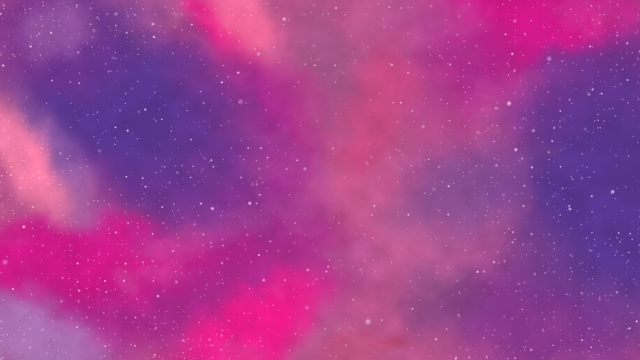
Give the GLSL for this background, as a WebGL 1 fragment shader.

```glsl
precision highp float;
// Soft magenta and indigo nebula with pale streaks and scattered stars.
uniform vec2 u_resolution;

#define WARP 0.15
#define SOFTNESS 0.62
#define GRAIN 0.16
#define HAZE 0.26
#define STAR_LIGHT 0.85
#define MAUVE vec3(0.73, 0.33, 0.55)
#define INDIGO vec3(0.34, 0.21, 0.56)
#define PURPLE vec3(0.50, 0.20, 0.55)
#define RED_VIOLET vec3(0.67, 0.16, 0.54)
#define MAGENTA vec3(0.82, 0.09, 0.53)
#define HOT_PINK vec3(0.93, 0.11, 0.54)
#define LAVENDER vec3(0.67, 0.48, 0.73)

float hash(vec2 p) {
  return fract(sin(dot(p, vec2(127.1, 311.7))) * 43758.5453);
}

float noise(vec2 p) {
  vec2 cell = floor(p), f = fract(p);
  f = f * f * (3.0 - 2.0 * f);
  float low = mix(hash(cell), hash(cell + vec2(1, 0)), f.x);
  float high = mix(hash(cell + vec2(0, 1)), hash(cell + vec2(1, 1)), f.x);
  return mix(low, high, f.y);
}

float fbm(vec2 p) {
  float sum = 0.0, amplitude = 0.5;
  for (int i = 0; i < 5; i++) {
    sum += amplitude * noise(p);
    p = mat2(1.6, 1.2, -1.2, 1.6) * p + 7.3;
    amplitude *= 0.5;
  }
  return sum;
}

// Coverage of a soft ellipse whose long axis is turned by angle.
float cloud(vec2 p, vec2 center, vec2 radii, float angle) {
  vec2 d = p - center;
  float c = cos(angle), s = sin(angle);
  float r = length(vec2(c * d.x + s * d.y, c * d.y - s * d.x) / radii);
  return 1.0 - smoothstep(1.0 - SOFTNESS, 1.0 + 0.5 * SOFTNESS, r);
}

// One jittered soft star per grid cell, kept with the given chance.
float stars(vec2 p, float cells, float radius, float chance) {
  vec2 cell = floor(p * cells);
  vec2 jitter = vec2(hash(cell + cells), hash(cell + cells + 31.7));
  float size = radius * mix(0.65, 1.0, hash(cell + 5.1));
  size = max(size, 1.3 / u_resolution.y);
  float d = length(p - (cell + 0.25 + 0.5 * jitter) / cells);
  float light = mix(0.2, 1.0, pow(hash(cell + 17.3), 2.0));
  return step(hash(cell + 71.9), chance) * light * (1.0 - smoothstep(0.1 * size, size, d));
}

void main() {
  vec2 uv = gl_FragCoord.xy / u_resolution;
  vec2 p = vec2(uv.x * 16.0 / 9.0, uv.y);
  vec2 drift = vec2(fbm(p * 4.0), fbm(p * 4.0 + 19.0)) - 0.48;
  vec2 curl = vec2(fbm(p * 13.0 + 5.0), fbm(p * 13.0 + 41.0)) - 0.48;
  vec2 q = p + WARP * (drift + 0.55 * curl);

  // Broad fields of colour
  vec3 color = MAUVE;
  color = mix(color, RED_VIOLET, cloud(q, vec2(0.68, 0.56), vec2(0.24, 0.38), 0.4));
  color = mix(color, RED_VIOLET, cloud(q, vec2(0.42, 0.22), vec2(0.58, 0.24), 0.1));
  color = mix(color, RED_VIOLET, cloud(q, vec2(1.46, 0.88), vec2(0.40, 0.30), -0.1));
  color = mix(color, PURPLE, cloud(q, vec2(0.46, 0.58), vec2(0.40, 0.22), -0.4));
  color = mix(color, INDIGO, cloud(q, vec2(0.30, 0.76), vec2(0.40, 0.26), -0.6));
  color = mix(color, PURPLE, 0.7 * cloud(q, vec2(0.10, 0.92), vec2(0.30, 0.16), -0.3));
  color = mix(color, MAGENTA, 0.95 * cloud(q, vec2(0.18, 0.28), vec2(0.46, 0.13), 0.05));
  color = mix(color, MAGENTA, cloud(q, vec2(1.46, 1.00), vec2(0.30, 0.19), -0.2));
  color = mix(color, PURPLE, cloud(q, vec2(1.70, 0.75), vec2(0.32, 0.15), 0.5));
  color = mix(color, PURPLE, 0.85 * cloud(q, vec2(1.50, 0.09), vec2(0.36, 0.20), -0.3));
  color = mix(color, INDIGO, cloud(q, vec2(1.74, 0.46), vec2(0.36, 0.37), 0.3));

  // Muted and warm patches
  color = mix(color, vec3(0.46, 0.28, 0.57), 0.75 * cloud(q, vec2(1.30, 0.47), vec2(0.18, 0.15), 0.3));
  color = mix(color, vec3(0.80, 0.27, 0.48), 0.6 * cloud(q, vec2(1.04, 0.64), vec2(0.26, 0.09), 1.4));
  color = mix(color, vec3(0.57, 0.32, 0.51), 0.55 * cloud(q, vec2(0.90, 0.82), vec2(0.20, 0.07), -1.2));
  color = mix(color, vec3(0.51, 0.28, 0.50), 0.6 * cloud(q, vec2(1.24, 0.15), vec2(0.15, 0.12), 0.8));
  color = mix(color, vec3(0.70, 0.24, 0.38), 0.6 * cloud(q, vec2(1.00, 0.01), vec2(0.13, 0.06), 0.2));
  color = mix(color, HOT_PINK, cloud(q, vec2(0.68, 0.07), vec2(0.26, 0.11), 0.5));
  color = mix(color, LAVENDER, 0.35 * cloud(q, vec2(0.17, 0.90), vec2(0.13, 0.08), -0.3));
  color = mix(color, LAVENDER, 0.85 * cloud(q, vec2(0.10, 0.03), vec2(0.25, 0.13), -0.2));

  // Pale diagonal streaks
  vec2 s = p + 0.35 * WARP * (drift + curl);
  color = mix(color, LAVENDER, 0.5 * cloud(s, vec2(0.15, 0.54), vec2(0.23, 0.09), -0.95));
  color = mix(color, vec3(0.96, 0.49, 0.65), cloud(s, vec2(0.06, 0.57), vec2(0.21, 0.075), -0.95));
  color = mix(color, HOT_PINK, cloud(s, vec2(0.59, 0.98), vec2(0.19, 0.07), -0.9));
  color = mix(color, vec3(0.96, 0.43, 0.61), 0.9 * cloud(s, vec2(0.67, 0.96), vec2(0.18, 0.08), -1.0));

  // Wispy haze and fine mottling
  float wisps = smoothstep(0.44, 0.72, fbm(q * vec2(5.0, 8.0) + 3.0));
  color = mix(color, vec3(0.80, 0.46, 0.67), HAZE * wisps * smoothstep(0.35, 0.7, color.r));
  color *= 1.0 + GRAIN * (fbm(p * 20.0) - 0.48);

  // Stars and dust, thinner over the middle of the sky
  float density = mix(0.3, 1.0, smoothstep(0.1, 0.6, abs(p.x - 1.0)));
  density *= 0.3 + 1.4 * noise(p * 4.0 + 11.0);
  float light = 0.6 * stars(p, 64.0, 0.0040, 0.30 * density);
  light += stars(p + 0.11, 38.0, 0.0055, 0.30 * density);
  light += stars(p + 0.23, 19.0, 0.0080, 0.16 * density);
  light += stars(p + 0.37, 7.0, 0.0125, 0.14);
  color = mix(color, vec3(0.96, 0.82, 0.95), STAR_LIGHT * min(light, 1.0));

  gl_FragColor = vec4(color, 1.0);
}
```
